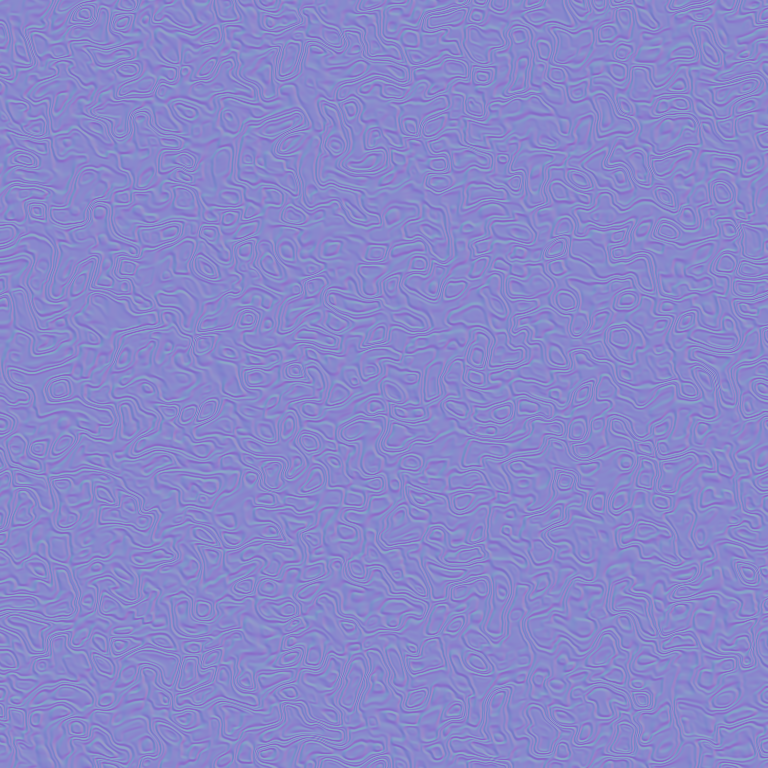
This texture map is drawn by a WebGL 1 fragment shader. Its source:

```glsl
precision highp float;

uniform vec2 u_resolution;

const vec3 FLAT_COLOR = vec3(0.535, 0.533, 0.802);  // colour of a level surface
const vec2 TILT_GAIN = vec2(0.070, 0.105);          // red and green swing per slope
const float BLUE_DROP = 0.012;                      // blue lost on steep slopes
const vec2 CELLS = vec2(37.0, 43.0);                // noise cells across the canvas
const float DETAIL_SHARE = 0.22;                    // weight of the finer noise layer
const float FOLDS = 42.0;                           // wrinkle phase per unit of noise
const float BROAD_FOLD = 0.53;                      // frequency ratio of wide wrinkles
const float WARP = 0.22;                            // bending of the cells
const float SAMPLE_STEP = 0.0019;                   // width of the slope measurement

float hash(vec2 cell) {
  vec3 q = fract(cell.xyx * vec3(0.1031, 0.1030, 0.0973));
  q += dot(q, q.yzx + 33.33);
  return fract((q.x + q.y) * q.z);
}

float valueNoise(vec2 p) {
  vec2 cell = floor(p);
  vec2 f = p - cell;
  f = f * f * f * (f * (f * 6.0 - 15.0) + 10.0);
  float bottom = mix(hash(cell), hash(cell + vec2(1.0, 0.0)), f.x);
  float top = mix(hash(cell + vec2(0.0, 1.0)), hash(cell + vec2(1.0, 1.0)), f.x);
  return mix(bottom, top, f.y);
}

// Layered sines of a noise field fold its contours into rings and wrinkles.
float wrinkleHeight(vec2 uv) {
  vec2 p = uv * CELLS + 17.0;
  p += WARP * sin(p.yx * vec2(1.3, 1.7) + 1.9 * sin(p * 0.37));
  float field = valueNoise(p) + DETAIL_SHARE * valueNoise(p * 2.03 + 61.7);
  float phase = field * FOLDS;
  return 0.72 * sin(phase) + 0.6 * sin(phase * BROAD_FOLD + 1.1);
}

void main() {
  vec2 uv = gl_FragCoord.xy / min(u_resolution.x, u_resolution.y);

  // Four corner heights give slopes averaged over a small square.
  vec2 h = vec2(0.5, -0.5) * SAMPLE_STEP;
  float ne = wrinkleHeight(uv + h.xx);
  float nw = wrinkleHeight(uv + h.yx);
  float se = wrinkleHeight(uv + h.xy);
  float sw = wrinkleHeight(uv + h.yy);
  vec2 slope = 0.5 * vec2(nw + sw - ne - se, se + sw - ne - nw);

  // Soft limit keeps the steepest folds from glaring.
  float steepness = dot(slope, slope);
  slope /= sqrt(1.0 + 0.25 * steepness);

  vec3 color = FLAT_COLOR;
  color.rg += TILT_GAIN * slope;
  color.b -= BLUE_DROP * min(steepness, 2.0);
  gl_FragColor = vec4(color, 1.0);
}
```
